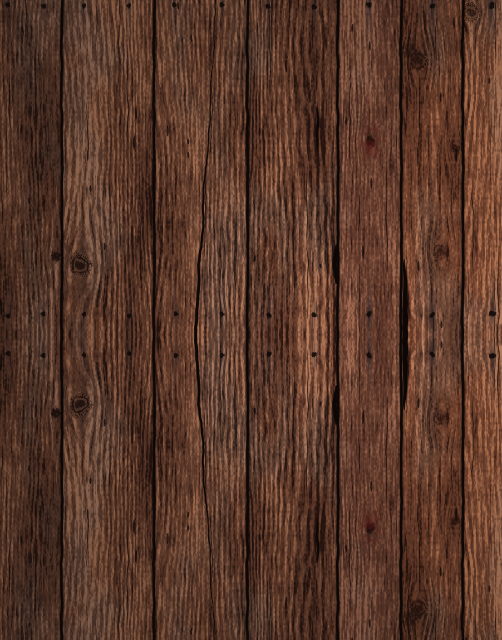
Write a WebGL 1 fragment shader that draws this texture.

```glsl
precision highp float;
// Seven dark, weathered wooden planks with grain, knots, nails and cracks, mirrored top to bottom.
uniform vec2 u_resolution;

float hash(vec2 p) {
  return fract(sin(dot(p, vec2(127.1, 311.7))) * 43758.5453);
}

float noise(vec2 p) {
  vec2 i = floor(p), f = fract(p);
  f = f * f * (3.0 - 2.0 * f);
  return mix(mix(hash(i), hash(i + vec2(1, 0)), f.x),
             mix(hash(i + vec2(0, 1)), hash(i + vec2(1, 1)), f.x), f.y);
}

float fbm(vec2 p) {
  return 0.55 * noise(p) + 0.3 * noise(p * 2.1 + 7.3) + 0.15 * noise(p * 4.3 + 3.1);
}

// Left edge of plank i
float seam(float i) {
  return i < 0.5 ? -0.02 : i < 1.5 ? 0.123 : i < 2.5 ? 0.307 : i < 3.5 ? 0.493
       : i < 4.5 ? 0.673 : i < 5.5 ? 0.799 : i < 6.5 ? 0.922 : 1.04;
}

// Knot centre and radius
vec3 knot(int i) {
  return i == 0 ? vec3(0.161, 0.140, 0.022) : i == 1 ? vec3(0.834, 0.547, 0.018)
       : i == 2 ? vec3(0.879, 0.166, 0.015) : i == 3 ? vec3(0.738, 0.385, 0.011)
       : i == 4 ? vec3(0.940, 0.643, 0.017) : i == 5 ? vec3(0.113, 0.158, 0.010)
       : vec3(0.907, 0.372, 0.009);
}

// Vertical slit: 1 inside, 0 outside, with tapered ends
float slit(vec2 q, float halfWidth, float halfLength, float px) {
  float w = halfWidth * sqrt(max(0.0, 1.0 - q.y * q.y / (halfLength * halfLength)));
  return (1.0 - smoothstep(w - px, w + px, abs(q.x))) * step(abs(q.y), halfLength);
}

void main() {
  vec2 uv = gl_FragCoord.xy / u_resolution;
  float px = 0.7 / u_resolution.x;
  vec2 p = vec2(uv.x, abs(uv.y - 0.477) * 1.274);

  // Plank under this point
  float wobble = 0.004 * (fbm(vec2(p.y * 30.0, 4.0)) - 0.5);
  float id = 0.0, left = 0.0, right = 0.0;
  for (int i = 0; i < 7; i++) {
    float s = seam(float(i));
    if (p.x + wobble > s) {
      id = float(i);
      left = s;
      right = seam(id + 1.0);
    }
  }
  float seed = hash(vec2(id, 3.7));
  vec2 shift = vec2(id * 17.0, id * 5.3);

  // Knots push the grain aside
  float grainX = p.x, knotMask = 0.0, knotRing = 0.0, halo = 0.0, redness = 0.0;
  for (int i = 0; i < 7; i++) {
    vec3 k = knot(i);
    if (k.x > left && k.x < right) {
      vec2 q = p - k.xy;
      float spread = exp(-dot(q * vec2(1.0, 0.6), q * vec2(1.0, 0.6)) / (k.z * k.z * 3.0));
      float d = length(q * vec2(1.0, 0.85)) + 0.5 * k.z * (noise(q * 90.0 + 5.0) - 0.5);
      float inside = 1.0 - smoothstep(k.z * 0.6, k.z, d);
      grainX -= q.x * spread * 0.9;
      knotRing = mix(knotRing, d * 150.0, inside);
      knotMask = max(knotMask, inside);
      halo = max(halo, spread);
      if (i == 3) redness = spread;
    }
  }

  // Growth rings, fine fibres, pores and broad stains
  float bend = noise(vec2(grainX * 9.0, p.y * 2.0) + shift);
  float rings = grainX * mix(85.0, 105.0, seed) + 5.5 * bend
              + 1.1 * fbm(vec2(grainX * 25.0, p.y * 7.0) + shift)
              + 0.35 * noise(vec2(p.x * 120.0, p.y * 45.0));
  rings = mix(rings, knotRing, knotMask);
  float ring = smoothstep(0.12, 0.88, 0.5 + 0.5 * sin(6.2832 * rings));
  float strength = smoothstep(0.25, 0.75, fbm(vec2(p.x * 13.0, p.y * 1.8) + shift + 9.0));
  float fibre = noise(vec2(grainX * 390.0, p.y * 38.0) + shift);
  float speck = noise(p * vec2(400.0, 210.0) + 11.0);
  float pore = smoothstep(0.7, 0.88, noise(vec2(grainX * 300.0, p.y * 20.0) + shift + 70.0));
  float stain = fbm(vec2(grainX * 16.0, p.y * 2.6) + shift + 31.0);
  float tone = 0.55 + (ring - 0.5) * mix(0.1, 0.36, strength) + 0.36 * (fibre - 0.5)
             + 0.28 * (speck - 0.5) - 0.2 * pore + 0.72 * (stain - 0.5) + 0.12 * (seed - 0.5);
  tone -= 0.15 * halo + 0.22 * knotMask;

  vec3 color = mix(vec3(0.13, 0.065, 0.048), vec3(0.33, 0.2, 0.145), smoothstep(0.0, 0.52, tone));
  color = mix(color, vec3(0.58, 0.395, 0.29), smoothstep(0.45, 1.0, tone));
  float worn = smoothstep(0.42, 0.72, fbm(p * vec2(14.0, 5.0) + 50.0));
  color = mix(color, vec3(dot(color, vec3(0.4, 0.4, 0.2))) * vec3(1.22, 0.97, 0.85), 0.4 * worn);
  color = mix(color, vec3(0.36, 0.08, 0.08), 0.4 * redness * smoothstep(0.3, 0.6, noise(p * 110.0)));
  if (id == 4.0) color *= vec3(0.92, 0.9, 0.93);
  if (id > 4.5) color *= vec3(1.1, 1.05, 1.0);

  // Broad light, strongest right of the middle
  vec2 away = (uv - vec2(0.68, 0.52)) * vec2(1.2, 1.3);
  color *= 0.78 + 0.48 * exp(-2.2 * dot(away, away));

  // Hairline splits and short nicks scattered over each plank
  float dark = 0.0;
  for (int i = 0; i < 10; i++) {
    vec2 cell = vec2(float(i) + 2.0, id);
    vec2 c = vec2(mix(left, right, 0.08 + 0.84 * hash(cell)), 0.66 * hash(cell + 8.0));
    vec2 q = p - c + vec2(0.008 * (fbm(vec2(p.y * 22.0, id + c.x * 40.0)) - 0.5), 0.0);
    float reach = i < 5 ? 0.03 + 0.09 * hash(cell + 4.0) : 0.004 + 0.01 * hash(cell + 4.0);
    dark = max(dark, 0.75 * slit(q, i < 5 ? 0.0009 : 0.002, reach, px));
  }

  // Long crack and deep gouges
  float jag = 0.008 * (fbm(vec2(p.y * 28.0, 8.0)) - 0.5);
  float crackX = 0.389 + 0.064 * p.y + jag;
  float crackWidth = mix(0.003, 0.001, smoothstep(0.0, 0.5, p.y));
  dark = max(dark, 1.0 - smoothstep(crackWidth - px, crackWidth + px, abs(p.x - crackX)));
  dark = max(dark, slit(p - vec2(0.807 + jag, 0.0), 0.0055, 0.15, px));
  dark = max(dark, slit(p - vec2(0.631 + jag, 0.41), 0.003, 0.045, px));
  dark = max(dark, slit(p - vec2(0.669 + jag, 0.14), 0.0045, 0.04, px));

  // Nails in two rows, a pair on wide planks and one on narrow planks
  for (int i = 0; i < 4; i++) {
    float side = mod(float(i), 2.0);
    float along = right - left > 0.13 ? mix(0.23, 0.73, side) : 0.5;
    vec2 q = p - vec2(mix(left, right, along), i < 2 ? 0.04 : 0.655);
    q += 0.006 * (vec2(hash(vec2(id, i)), hash(vec2(i, id + 5.0))) - 0.5);
    float streak = exp(-abs(q.x) * 400.0 - abs(q.y) * 32.0);
    color = mix(color, vec3(0.13, 0.125, 0.16), 0.7 * streak);
    float head = 0.0048 + 0.003 * (noise(q * 300.0 + id) - 0.5);
    dark = max(dark, 0.85 * (1.0 - smoothstep(head - px, head + px, length(q))));
  }

  // Gaps between planks with shaded edges
  float gap = min(p.x + wobble - left, right - p.x - wobble);
  color *= 0.75 + 0.25 * smoothstep(0.002, 0.007, gap);
  dark = max(dark, 1.0 - smoothstep(0.0026 - px, 0.0026 + px, gap));
  color = mix(color, vec3(0.05, 0.028, 0.024), dark);
  gl_FragColor = vec4(color, 1.0);
}
```
